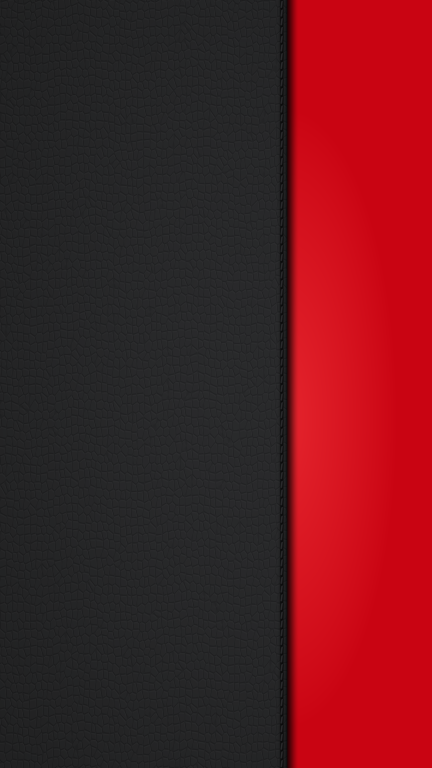
Write a Shadertoy shader that draws this background.

```glsl
// Embossed black leather with a stitched right edge, lying over a glowing red panel.

vec2 hash2(vec2 p) {
    return fract(sin(vec2(dot(p, vec2(127.1, 311.7)), dot(p, vec2(269.5, 183.3)))) * 43758.5453);
}

// Height of the leather grain: flat pebbles parted by thin creases
float grainHeight(vec2 uv) {
    vec2 p = uv * vec2(72.0, 88.0);
    p.y += 0.25 * sin(p.x * 0.35) + 0.12 * sin(p.x * 1.1 + p.y * 0.4);
    vec2 cell = floor(p);
    float nearest = 9.0, second = 9.0;
    for (int j = -1; j <= 1; j++) {
        for (int i = -1; i <= 1; i++) {
            vec2 id = cell + vec2(i, j);
            vec2 seed = id + 0.5 + (hash2(id) - 0.5) * vec2(0.8, 0.45);
            float d = length(p - seed);
            second = min(second, max(nearest, d));
            nearest = min(nearest, d);
        }
    }
    return smoothstep(0.0, 0.28, second - nearest);
}

vec3 leather(vec2 uv) {
    // Broad soft light, strongest near the seam at mid height
    float light = exp(-dot((uv - vec2(0.56, 0.5)) * vec2(1.5, 1.45), (uv - vec2(0.56, 0.5)) * vec2(1.5, 1.45)));
    vec3 col = mix(vec3(0.112, 0.113, 0.115), vec3(0.160, 0.162, 0.168), light);

    // Emboss the grain with light from above
    float h = grainHeight(uv);
    float relief = h - grainHeight(uv + vec2(0.0010, 0.0016));
    col += 0.014 * relief + 0.012 * (h - 0.85);

    // Groove under the thread and rolled border
    col *= 1.0 - 0.45 * exp(-pow((uv.x - 0.6525) / 0.0055, 2.0));
    col *= 1.0 - 0.65 * smoothstep(0.657, 0.666, uv.x);
    return col;
}

// Slanted thread: x is coverage, y is its highlight
vec2 stitch(vec2 uv) {
    vec2 q = vec2((uv.x - 0.6525) * 0.5625, (fract(uv.y * 88.0) - 0.5) / 88.0);
    q.x -= q.y * 0.15;
    float d = length(vec2(q.x, max(abs(q.y) - 0.0028, 0.0))) - 0.0018;
    float aa = 0.7 / iResolution.y;
    return vec2(smoothstep(aa, -aa, d), exp(-pow((q.x + 0.0004) / 0.0012, 2.0)));
}

vec3 redPanel(vec2 uv) {
    // Half ellipse of light spreading from beneath the leather
    float r = length((uv - vec2(0.665, 0.455)) / vec2(0.252, 0.40));
    float glow = pow(max(1.0 - r, 0.0), 0.85);
    vec3 col = mix(vec3(0.790, 0.016, 0.072), vec3(0.895, 0.140, 0.175), glow);
    // Shadow cast by the leather
    float shadow = smoothstep(0.659, 0.693, uv.x);
    return col * mix(0.12, 1.0, shadow);
}

void mainImage(out vec4 fragColor, in vec2 fragCoord) {
    vec2 uv = fragCoord / iResolution.xy;

    // Leather with black gaps and grey thread along the seam
    vec3 hide = leather(uv);
    vec2 thread = stitch(uv);
    float slot = smoothstep(0.0045, 0.0025, abs(uv.x - 0.6525));
    hide = mix(hide, vec3(0.035), 0.75 * slot);
    hide = mix(hide, mix(vec3(0.06), vec3(0.165, 0.165, 0.175), thread.y), thread.x);

    // Lay the leather over the panel
    float aa = 0.7 / iResolution.x;
    vec3 col = mix(hide, redPanel(uv), smoothstep(-aa, aa, uv.x - 0.665));
    fragColor = vec4(col, 1.0);
}
```
